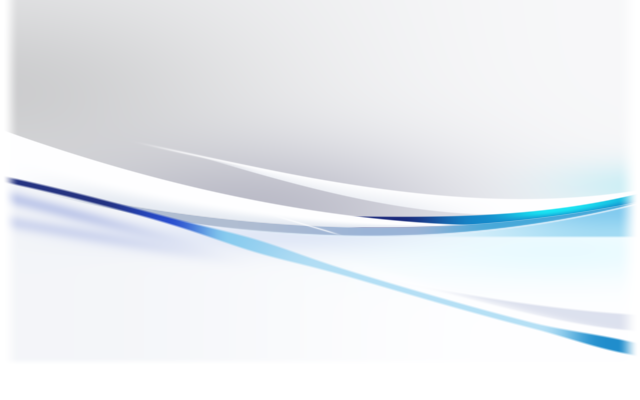
Give the GLSL for this background, as a Shadertoy shader.

```glsl
// Pale studio backdrop crossed by sweeping white, slate and blue ribbons.
// Each ribbon lies between cubic curves given by heights at four even stations;
// soft gaussians supply the shading, and a white vignette frames the scene.

#define WHITE vec3(0.995, 0.996, 1.0)
#define SLATE vec3(0.69, 0.74, 0.82)
#define NAVY vec3(0.10, 0.16, 0.48)
#define ROYAL vec3(0.12, 0.27, 0.80)
#define SKY vec3(0.48, 0.78, 0.93)
#define OCEAN vec3(0.08, 0.53, 0.79)
#define CYAN vec3(0.10, 0.89, 0.95)
#define LAVENDER vec3(0.73, 0.77, 0.91)
#define SHADOW_DEPTH 0.19

// Cubic through the heights h at x = 0, 1/3, 2/3 and 1
float curve(float x, vec4 h) {
    float t = 3.0 * x, a = t - 1.0, b = t - 2.0, c = t - 3.0;
    return dot(h, vec4(-a * b * c / 6.0, t * b * c / 2.0, -t * a * c / 2.0, t * a * b / 6.0));
}

// Smooth coverage below an edge, and between two edges
float below(float y, float edge, float soft) {
    return smoothstep(-soft, soft, edge - y);
}

float between(float y, float top, float bottom, float soft) {
    return below(y, top, soft) * (1.0 - below(y, bottom, soft));
}

float glow(vec2 p, vec2 center, vec2 size) {
    vec2 d = (p - center) / size;
    return exp(-dot(d, d));
}

float bell(float d, float width) {
    return exp(-d * d / (width * width));
}

// Fades in over a..b and out over c..d
float span(float x, float a, float b, float c, float d) {
    return smoothstep(a, b, x) * (1.0 - smoothstep(c, d, x));
}

vec3 backdrop(vec2 p) {
    float light = mix(0.90, 0.968, smoothstep(-0.1, 0.95, p.x));
    light -= 0.10 * glow(p, vec2(0.0, 0.78), vec2(0.38, 0.21));
    float shadow = SHADOW_DEPTH * glow(p, vec2(0.42, 0.47), vec2(0.33, 0.17));
    vec3 color = vec3(light, light + 0.002, light + 0.008) - shadow * vec3(1.04, 1.04, 0.82);
    return mix(color, vec3(0.78, 0.93, 0.96), 0.85 * glow(p, vec2(1.0, 0.535), vec2(0.14, 0.06)));
}

vec3 lowerField(vec2 p) {
    vec3 color = mix(vec3(0.955, 0.962, 0.975), WHITE, smoothstep(0.05, 0.8, p.x));
    color = mix(color, vec3(0.86, 0.89, 0.96), 0.85 * glow(p, vec2(0.47, 0.41), vec2(0.28, 0.045)));
    return mix(color, vec3(0.90, 0.98, 1.0), 0.85 * glow(p, vec2(0.88, 0.37), vec2(0.27, 0.075)));
}

void mainImage(out vec4 fragColor, in vec2 fragCoord) {
    vec2 p = fragCoord / iResolution.xy;
    float x = p.x, y = p.y, aa = 1.0 / iResolution.y;

    // Edges of the main sweep, the sliver over it and the crossing ribbon
    float sweepTop = curve(x, vec4(0.677, 0.521, 0.4427, 0.454));
    float sweepBase = curve(x, vec4(0.554, 0.456, 0.433, 0.496));
    float slateBase = curve(x, vec4(0.546, 0.435, 0.4125, 0.492));
    float sliverTop = curve(x, vec4(0.717, 0.604, 0.5146, 0.525));
    float sliverBase = curve(x, vec4(0.744, 0.598, 0.475, 0.5146));
    float gemTop = curve(x, vec4(0.404, 0.4625, 0.4583, 0.5167));
    float ribbon = curve(x, vec4(0.554, 0.4167, 0.2583, 0.125));

    // Backdrop and upper white sliver
    vec3 color = backdrop(p);
    float sliver = between(y, sliverTop, sliverBase, aa) * smoothstep(0.25, 0.42, x);
    float across = clamp((sliverTop - y) / max(sliverTop - sliverBase, 0.001), 0.0, 1.0);
    color = mix(color, mix(WHITE, vec3(0.93, 0.94, 0.96), across * (1.0 - smoothstep(0.6, 0.8, x))), sliver);
    float glint = bell(y - sliverTop + 0.002, 0.003) * span(x, 0.2, 0.3, 0.36, 0.5);
    color = mix(color, WHITE, 0.7 * glint);

    // Pale field, with a blue pool at the right
    color = mix(color, lowerField(p), below(y, sweepBase, aa));
    float pool = between(y, slateBase, 0.408, 0.004) * smoothstep(0.6, 0.95, x);
    color = mix(color, mix(vec3(0.62, 0.85, 0.95), SKY, smoothstep(0.41, 0.48, y)), 0.95 * pool);

    // Slate strip running into blue, and its pale rim
    vec3 slate = mix(SLATE, vec3(0.60, 0.70, 0.84), smoothstep(0.35, 0.62, x));
    slate = mix(slate, vec3(0.28, 0.66, 0.85), smoothstep(0.64, 0.78, x));
    color = mix(color, slate, between(y, sweepBase, slateBase, aa) * smoothstep(0.04, 0.25, x));
    color = mix(color, vec3(0.90, 0.95, 0.99), 0.7 * bell(y - slateBase, 0.0025) * smoothstep(0.3, 0.5, x));

    // Jewel strip from navy to cyan
    vec3 gem = mix(NAVY, OCEAN, smoothstep(0.62, 0.75, x));
    float gemLight = smoothstep(0.74, 0.86, x) * smoothstep(-0.025, -0.004, y - gemTop);
    gem = mix(gem, CYAN, gemLight * (1.0 - 0.5 * smoothstep(0.88, 1.0, x)));
    color = mix(color, gem, between(y, gemTop, sweepBase, aa) * smoothstep(0.54, 0.57, x));

    // Main white sweep, shaded towards its lower edge
    float depth = clamp((sweepTop - y) / max(sweepTop - sweepBase, 0.001), 0.0, 1.0);
    vec3 sweep = mix(WHITE, vec3(0.90, 0.92, 0.95), smoothstep(0.45, 1.0, depth) * smoothstep(0.0, 0.2, x));
    color = mix(color, sweep, between(y, sweepTop, sweepBase, aa));
    float hair = bell(y - mix(0.465, 0.410, (x - 0.42) / 0.117), 0.0025);
    color = mix(color, WHITE, 0.65 * hair * span(x, 0.41, 0.46, 0.51, 0.54));

    // Soft lavender streaks at the left, folded wedge at the right
    for (int i = 0; i < 2; i++) {
        float k = float(i);
        float streak = bell(y - (0.512 - 0.063 * k - (0.41 - 0.14 * k) * x), 0.019);
        color = mix(color, LAVENDER, (0.85 - 0.25 * k) * streak * (1.0 - smoothstep(0.1, 0.36 + 0.06 * k, x)));
    }
    float wedgeTop = curve(x, vec4(0.46, 0.385, 0.281, 0.2125));
    float wedge = between(y, wedgeTop, wedgeTop - 0.04 * smoothstep(0.6, 1.0, x), 0.004);
    color = mix(color, vec3(0.84, 0.86, 0.92), 0.85 * wedge * smoothstep(0.6, 0.75, x));

    // Crossing ribbon: navy, royal, sky, then a deep blue tip
    vec3 ink = mix(NAVY, ROYAL, smoothstep(0.15, 0.27, x));
    ink = mix(ink, SKY, smoothstep(0.26, 0.36, x));
    ink = mix(ink, OCEAN, smoothstep(0.84, 0.95, x));
    float halfWidth = 0.007 + 0.009 * bell(x - 0.40, 0.09) + 0.009 * smoothstep(0.83, 0.97, x);
    float strength = 0.95 - 0.4 * smoothstep(0.3, 0.5, x) + 0.4 * smoothstep(0.84, 0.93, x);
    color = mix(color, WHITE, 0.8 * bell(y - ribbon - 0.02, 0.015) * smoothstep(0.5, 0.65, x));
    color = mix(color, ink, strength * between(y, ribbon + halfWidth, ribbon - halfWidth, 0.004));

    // White frame at the sides and foot
    float frame = smoothstep(0.004, 0.03, x) * smoothstep(0.002, 0.035, 1.0 - x) * smoothstep(0.086, 0.106, y);
    fragColor = vec4(mix(vec3(1.0), color, frame), 1.0);
}
```
